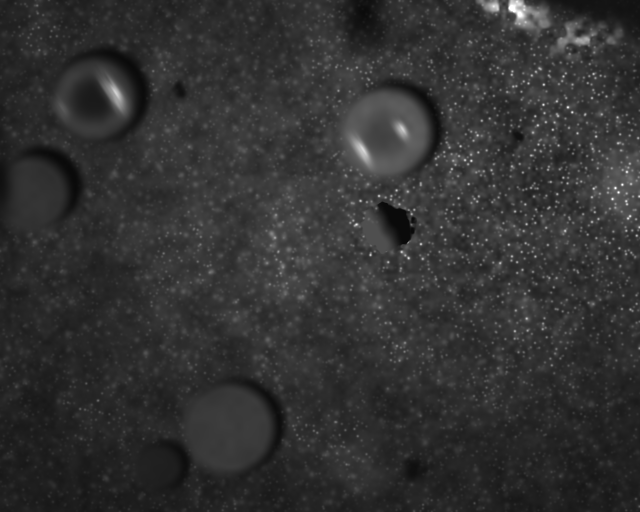
Give the GLSL for this texture, as a Shadertoy shader.

```glsl
// Grey micrograph of a grainy surface: soft mottling and blurred specks on the left,
// sharp sparkle on the right, out-of-focus beads with dark crescents, and a ragged pit.
// Gaussian specks in jittered cells and value noise make the ground; discs make the beads.

const float EDGE_LUM = 0.092;       // ground far from the light
const float CENTRE_LUM = 0.232;     // ground under the light
const float SHADOW_LUM = 0.03;
const vec2 LIGHT_CENTRE = vec2(0.72, 0.62);
const vec2 LIGHT_REACH = vec2(0.76, 0.51);
const vec2 SHARP_CENTRE = vec2(1.03, 0.64);
const vec2 SHARP_REACH = vec2(0.32, 0.30);
const vec2 PIT_CENTRE = vec2(0.757, 0.557);
const float PIT_RADIUS = 0.047;
const float BLUR_CELLS = 58.0;
const float SPARK_CELLS = 125.0;
const float BLUR_GAIN = 0.20;
const float SPARK_GAIN = 0.62;
const float GLINT_ANGLE = -1.0;

vec3 hash3(vec2 cell) {
    vec3 q = fract(cell.xyx * vec3(0.1031, 0.1030, 0.0973));
    q += dot(q, q.yxz + 33.33);
    return fract((q.xxy + q.yzz) * q.zyx);
}

float noise(vec2 p) {
    vec2 i = floor(p), f = fract(p);
    f = f * f * (3.0 - 2.0 * f);
    vec2 e = vec2(0.0, 1.0);
    return mix(mix(hash3(i).x, hash3(i + e.yx).x, f.x),
               mix(hash3(i + e.xy).x, hash3(i + e.yy).x, f.x), f.y);
}

// Soft round specks, one per jittered cell; a high power leaves few bright ones
float specks(vec2 p, float cells, float power) {
    vec2 q = p * cells, base = floor(q);
    float sum = 0.0;
    for (int y = -1; y <= 1; y++)
    for (int x = -1; x <= 1; x++) {
        vec2 cell = base + vec2(x, y);
        vec3 h = hash3(cell + 71.0);
        vec2 d = q - cell - h.xy;
        sum += pow(h.z, power) * exp(-dot(d, d) / 0.10);
    }
    return sum;
}

float disc(vec2 p, vec2 centre, float radius, float soft) {
    return 1.0 - smoothstep(radius - soft, radius + soft, length(p - centre));
}

float glow(vec2 p, vec2 centre, vec2 reach) {
    vec2 d = (p - centre) / reach;
    return exp(-dot(d, d));
}

// Slanted highlight broken into fine parallel lines
float glint(vec2 p, vec2 centre, float len, float width) {
    vec2 dir = vec2(cos(GLINT_ANGLE), sin(GLINT_ANGLE)), d = p - centre;
    vec2 q = vec2(dot(d, dir), dot(d, vec2(-dir.y, dir.x)));
    float lines = 0.55 + 0.75 * noise(q * vec2(30.0, 190.0) + 40.0);
    return glow(q, vec2(0.0), vec2(len, width)) * lines;
}

// Blurred bead: shifted dark disc, then a body with a paler inner ring
float bead(float lum, vec2 p, vec2 centre, float radius, float core, float ring, vec2 shift) {
    float t = length(p - centre) / radius;
    float body = mix(core, ring, exp(-pow((t - 0.66) / 0.27, 2.0)));
    body *= 0.9 + 0.12 * noise(p * 22.0) + 0.08 * noise(p * 60.0);
    lum = mix(lum, SHADOW_LUM, 0.93 * disc(p, centre + shift, radius, 0.013));
    return mix(lum, body, disc(p, centre, radius * 0.96, 0.016));
}

float ground(vec2 p) {
    float lum = mix(EDGE_LUM, CENTRE_LUM, glow(p, LIGHT_CENTRE, LIGHT_REACH));
    float patches = noise(p * 13.0 + 5.0);
    float pitRim = exp(-pow((length(p - PIT_CENTRE) - 0.058) / 0.022, 2.0));
    float sharpness = clamp(glow(p, SHARP_CENTRE, SHARP_REACH) + 0.7 * pitRim, 0.0, 1.0);
    float spread = 0.12 + 0.25 * smoothstep(0.55, 0.9, patches) + sharpness * (0.55 + 0.6 * patches);
    // A wandering pale vein in the middle
    float bend = 0.05 * (noise(vec2(p.y * 14.0, 3.0)) - 0.5);
    float vein = glow(p, vec2(0.565 + bend, 0.45), vec2(0.028, 0.10));

    float mottle = 0.28 * (patches - 0.5) + 0.32 * (noise(p * 42.0) - 0.5);
    mottle += (0.16 + 0.3 * sharpness) * (noise(p * 115.0 + 9.0) - 0.5);
    lum *= 1.0 + mottle;
    lum += lum * BLUR_GAIN * 4.0 * (0.75 + 1.6 * vein) * specks(p, BLUR_CELLS, 3.0);
    lum += SPARK_GAIN * spread * specks(p, SPARK_CELLS, 5.5);
    return lum + 0.03 * vein;
}

// Dark top corner, bright crusts, wedge, pale patches and small holes
float marks(float lum, vec2 p) {
    float corner = smoothstep(-0.02, 0.03, p.y - 0.985 + 0.33 * (p.x - 1.06));
    lum = mix(lum, 0.06, 0.85 * corner * smoothstep(0.98, 1.08, p.x));
    float crust = glow(p, vec2(1.0, 0.983 - 0.3 * (p.x - 1.0)), vec2(0.06, 0.026));
    crust += 0.55 * glow(p, vec2(1.14, 0.925), vec2(0.065, 0.03));
    lum += crust * (0.75 * smoothstep(0.35, 0.85, noise(p * 62.0)) + 0.3 * noise(p * 130.0));
    lum *= 1.0 - 0.72 * glow(p, vec2(0.713, p.y), vec2(0.042, 1.0)) * smoothstep(0.86, 0.97, p.y);
    lum += 0.14 * glow(p, vec2(1.215, 0.645), vec2(0.052, 0.068));
    lum += 0.05 * glow(p, vec2(0.70, 0.085), vec2(0.06));
    vec2 w = p + 0.014 * (vec2(noise(p * 60.0), noise(p * 60.0 + 31.0)) - 0.5);
    float holes = disc(w, vec2(0.35, 0.824), 0.012, 0.010) + disc(w, vec2(1.01, 0.735), 0.011, 0.007);
    holes += disc(w, vec2(0.808, 0.08), 0.019, 0.012);
    return mix(lum, 0.05, 0.88 * min(holes, 1.0));
}

// Ragged hole, lit on its lower left wall and black at the right
float pit(float lum, vec2 p) {
    vec2 d = p - PIT_CENTRE;
    float ragged = 0.016 * (noise(p * 75.0) - 0.5) + 0.010 * (noise(p * 150.0) - 0.5);
    float inside = 1.0 - smoothstep(-0.004, 0.004, length(d) + ragged - PIT_RADIUS);
    float wall = smoothstep(0.016, -0.026, d.x + 0.45 * d.y + 0.015 * (noise(p * 40.0) - 0.5));
    float depth = mix(0.04, 0.31, wall) + 0.25 * wall * smoothstep(0.0, 0.03, d.y) * specks(p, SPARK_CELLS, 3.0);
    return mix(lum, depth, inside);
}

void mainImage(out vec4 fragColor, in vec2 fragCoord) {
    vec2 p = fragCoord / iResolution.y;
    float lum = pit(marks(ground(p), p), p);

    lum = bead(lum, p, vec2(0.182, 0.805), 0.090, 0.10, 0.225, vec2(0.020, 0.011));
    lum = bead(lum, p, vec2(0.752, 0.739), 0.094, 0.27, 0.36, vec2(0.020, 0.010));
    lum = bead(lum, p, vec2(0.060, 0.620), 0.076, 0.20, 0.19, vec2(0.024, 0.017));
    lum = bead(lum, p, vec2(0.446, 0.163), 0.092, 0.225, 0.22, vec2(0.018, 0.006));
    lum = bead(lum, p, vec2(0.308, 0.088), 0.047, 0.13, 0.125, vec2(0.016, 0.004));
    lum = mix(lum, SHADOW_LUM, 0.8 * glow(p, vec2(0.0, 0.645), vec2(0.022, 0.07)));

    lum += 0.62 * glint(p, vec2(0.222, 0.817), 0.034, 0.013);
    lum += 0.13 * glint(p, vec2(0.117, 0.788), 0.026, 0.012);
    lum += 0.55 * glint(p, vec2(0.706, 0.706), 0.028, 0.009);
    lum += 0.55 * glint(p, vec2(0.783, 0.746), 0.018, 0.009);

    fragColor = vec4(vec3(clamp(lum, 0.0, 1.0)), 1.0);
}
```
